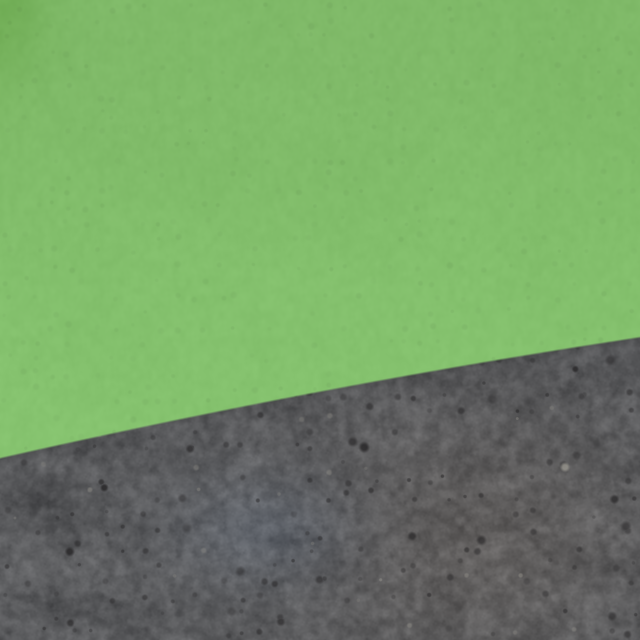
This texture is drawn by a WebGL 2 fragment shader. Its source:

```glsl
#version 300 es
precision highp float;

uniform vec2 u_resolution;
out vec4 fragColor;

const vec3 PAINT_LOW = vec3(0.522, 0.762, 0.432);
const vec3 PAINT_HIGH = vec3(0.496, 0.724, 0.405);
const vec3 PAINT_CORNER = vec3(0.43, 0.67, 0.32);
const vec3 CONCRETE = vec3(0.355, 0.358, 0.367);
const vec3 PIT = vec3(0.15, 0.145, 0.15);
const vec3 GRIT = vec3(0.60, 0.59, 0.56);

float hash(vec2 p) {
    vec3 q = fract(p.xyx * 0.1031);
    q += dot(q, q.yzx + 33.33);
    return fract((q.x + q.y) * q.z);
}

float valueNoise(vec2 p) {
    vec2 cell = floor(p);
    vec2 f = fract(p);
    f = f * f * (3.0 - 2.0 * f);
    float low = mix(hash(cell), hash(cell + vec2(1.0, 0.0)), f.x);
    float high = mix(hash(cell + vec2(0.0, 1.0)), hash(cell + vec2(1.0)), f.x);
    return mix(low, high, f.y);
}

// Layered noise centred on zero
float fbm(vec2 p, int octaves) {
    float sum = 0.0;
    float amplitude = 0.5;
    for (int i = 0; i < octaves; i++) {
        sum += amplitude * (valueNoise(p) - 0.5);
        p = mat2(1.6, 1.2, -1.2, 1.6) * p + 17.3;
        amplitude *= 0.55;
    }
    return sum;
}

float glow(vec2 p, vec2 center, vec2 size) {
    vec2 d = (p - center) / size;
    return exp(-dot(d, d));
}

float spot(vec2 p, vec2 center, float radius) {
    return 1.0 - smoothstep(radius * 0.4, radius * 1.3, length(p - center));
}

// One randomly placed speck in some of the grid cells
float specks(vec2 p, float grid, float density, float radius, float seed) {
    vec2 cell = floor(p * grid);
    vec2 id = cell + seed;
    vec2 center = (cell + 0.25 + 0.5 * vec2(hash(id + 3.7), hash(id + 9.1))) / grid;
    float present = step(hash(id), density);
    float size = radius * mix(0.5, 1.0, hash(id + 5.3));
    return present * spot(p, center, size) * mix(0.4, 1.0, hash(id + 7.9));
}

vec3 paintColor(vec2 p) {
    vec3 color = mix(PAINT_LOW, PAINT_HIGH, smoothstep(0.3, 1.05, p.y));
    color = mix(color, PAINT_CORNER, 0.8 * glow(p, vec2(0.0, 1.0), vec2(0.07, 0.13)));
    color += 0.018 * fbm(p * 7.0, 2);
    color += 0.035 * fbm(p * vec2(95.0, 75.0), 2);
    float flecks = specks(p, 42.0, 0.3, 0.006, 11.0);
    return color * (1.0 - 0.045 * flecks);
}

vec3 concreteColor(vec2 p) {
    // Broad stains and cool or warm patches
    vec3 color = CONCRETE;
    color += vec3(0.015, 0.03, 0.05) * glow(p, vec2(0.42, 0.17), vec2(0.13, 0.08));
    color += vec3(0.012, 0.0, -0.012) * glow(p, vec2(0.75, 0.15), vec2(0.25, 0.2));
    color -= 0.05 * glow(p, vec2(0.05, 0.215), vec2(0.1, 0.03));
    color -= 0.05 * glow(p, vec2(0.15, 0.04), vec2(0.12, 0.03));
    color -= 0.07 * glow(p, vec2(0.455, 0.155), vec2(0.045, 0.01));
    color -= 0.03 * glow(p, vec2(0.82, 0.40), vec2(0.16, 0.04));

    // Mottling and fine grain
    color += 0.10 * fbm(p * vec2(13.0, 17.0), 3);
    color += 0.17 * fbm(p * 75.0, 3);

    // Scattered pits and pale grit
    float pits = specks(p, 15.0, 0.35, 0.008, 21.0);
    pits = max(pits, 0.7 * specks(p, 38.0, 0.22, 0.006, 43.0));
    pits = max(pits, spot(p, vec2(0.569, 0.301), 0.008));
    pits = max(pits, spot(p, vec2(0.163, 0.238), 0.006));
    pits = max(pits, spot(p, vec2(0.109, 0.138), 0.007));
    color = mix(color, PIT, 0.8 * pits);
    float grit = 0.6 * specks(p, 24.0, 0.1, 0.005, 67.0);
    grit = max(grit, spot(p, vec2(0.883, 0.270), 0.007));
    return mix(color, GRIT, 0.8 * grit);
}

// Gently bowed border between the two surfaces
float borderHeight(float x) {
    return 0.284 + 0.189 * x + 0.038 * x * (1.0 - x);
}

void main() {
    vec2 p = gl_FragCoord.xy / u_resolution;
    float above = p.y - borderHeight(p.x);
    float softness = max(0.0025, 0.8 / u_resolution.y);
    float coverage = smoothstep(-softness, softness, above);

    vec3 concrete = concreteColor(p);
    concrete *= 1.0 - 0.12 * exp(-abs(above) / 0.008);
    fragColor = vec4(mix(concrete, paintColor(p), coverage), 1.0);
}
```
